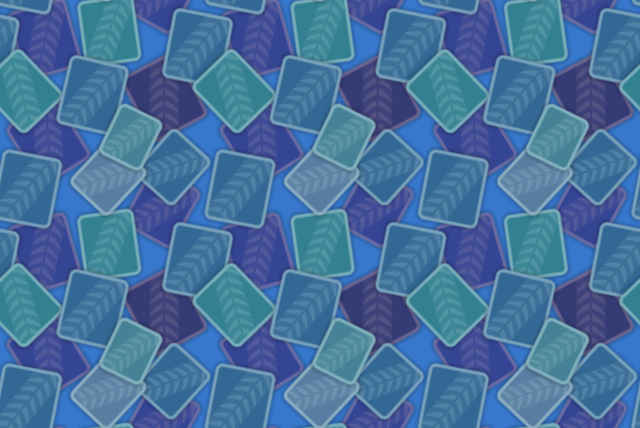
A Shadertoy shader for this pattern:

```glsl
// Overlapping rounded cards with pale rims and leaf fronds, tiled over a blue ground.
#define REPEATS vec2(3.0, 2.0)
#define CARD_HALF vec2(0.142, 0.166)
#define CORNER 0.034
#define RIM_WIDTH 0.015
#define SOFTNESS 0.006
#define FROND_TURN 28.0
#define FROND_HALF 0.066
#define LEAFLET_STEP 0.052
#define LEAFLET_HALF 0.014
#define SHADOW 0.16
#define GROUND vec3(0.215, 0.470, 0.800)

const int CARDS = 12;

// Card centre in the tile and clockwise turn in degrees, bottom layer first
const vec3 PLACE[CARDS] = vec3[CARDS](
    vec3(0.770, 0.547, -28.0), vec3(0.227, 0.336, -32.0),
    vec3(0.211, 0.816, -16.0), vec3(0.758, 0.031,  29.0),
    vec3(0.512, 0.855,  -8.0), vec3(0.926, 0.777,  11.0),
    vec3(0.098, 0.574, -44.0), vec3(0.434, 0.555,  13.0),
    vec3(0.125, 0.117,  11.0), vec3(0.809, 0.219,  42.0),
    vec3(0.508, 0.172,  43.0), vec3(0.613, 0.359,  26.0));

const float SCALE[CARDS] = float[CARDS](
    1.04, 1.0, 1.0, 0.94, 0.94, 1.0, 0.96, 1.0, 1.0, 0.88, 0.88, 0.79);

const int TINT[CARDS] = int[CARDS](3, 2, 2, 2, 1, 0, 1, 0, 0, 0, 4, 5);

// Blue, teal, indigo, dusk, slate, sage
const vec3 PALETTE[6] = vec3[6](
    vec3(0.200, 0.405, 0.580), vec3(0.200, 0.500, 0.570),
    vec3(0.205, 0.270, 0.580), vec3(0.205, 0.230, 0.460),
    vec3(0.340, 0.490, 0.630), vec3(0.270, 0.510, 0.590));

vec2 turnClockwise(vec2 p, float degrees) {
    float c = cos(radians(degrees)), s = sin(radians(degrees));
    return vec2(c * p.x - s * p.y, s * p.x + c * p.y);
}

float roundedBox(vec2 p, vec2 halfSize, float radius) {
    vec2 q = abs(p) - halfSize + radius;
    return length(max(q, 0.0)) + min(max(q.x, q.y), 0.0) - radius;
}

float inside(float dist, float soft) {
    return 1.0 - smoothstep(-soft, soft, dist);
}

// Arched leaflets drooping in pairs from a central stem
float frond(vec2 p, float soft) {
    float a = abs(p.x);
    float y = p.y + 0.35 * a + 5.0 * a * a;
    float dist = abs(fract(y / LEAFLET_STEP) - 0.5) * LEAFLET_STEP;
    float reach = clamp(a / FROND_HALF, 0.0, 1.0);
    float thickness = LEAFLET_HALF * sqrt(1.0 - reach * reach);
    float stemGap = smoothstep(0.002, 0.002 + soft, a);
    return inside(dist - thickness, soft) * stemGap * inside(a - FROND_HALF, soft);
}

vec3 cardColor(vec2 p, float dist, int tint, float scale, float soft) {
    vec3 base = PALETTE[tint];
    bool isViolet = tint == 2 || tint == 3;
    vec3 pale = isViolet ? vec3(0.76, 0.66, 0.72) : vec3(0.76, 0.88, 0.89);
    vec2 leaf = turnClockwise(p, FROND_TURN) / scale;

    // Lighter band, then the leaflets on it, then the rim
    vec3 color = mix(base, pale, 0.07 * inside(abs(leaf.x) - FROND_HALF, soft));
    color = mix(color, pale, 0.15 * frond(leaf, soft));
    vec3 rim = mix(base, pale, isViolet ? 0.38 : 0.48);
    return mix(rim, color, inside(dist + RIM_WIDTH, soft));
}

void mainImage(out vec4 fragColor, in vec2 fragCoord) {
    vec2 tile = fragCoord / iResolution.xy * REPEATS;
    float soft = max(SOFTNESS, REPEATS.y / iResolution.y);
    vec3 color = GROUND;

    // Stack the cards, each wrapped to its nearest copy
    for (int i = 0; i < CARDS; i++) {
        vec2 offset = tile - PLACE[i].xy;
        offset -= floor(offset + 0.5);
        vec2 p = turnClockwise(offset, PLACE[i].z);
        float dist = roundedBox(p, CARD_HALF * SCALE[i], CORNER);
        color *= 1.0 - SHADOW * (1.0 - smoothstep(0.0, 0.024, dist));
        vec3 card = cardColor(p, dist, TINT[i], SCALE[i], soft);
        color = mix(color, card, inside(dist, soft));
    }
    fragColor = vec4(color, 1.0);
}
```
